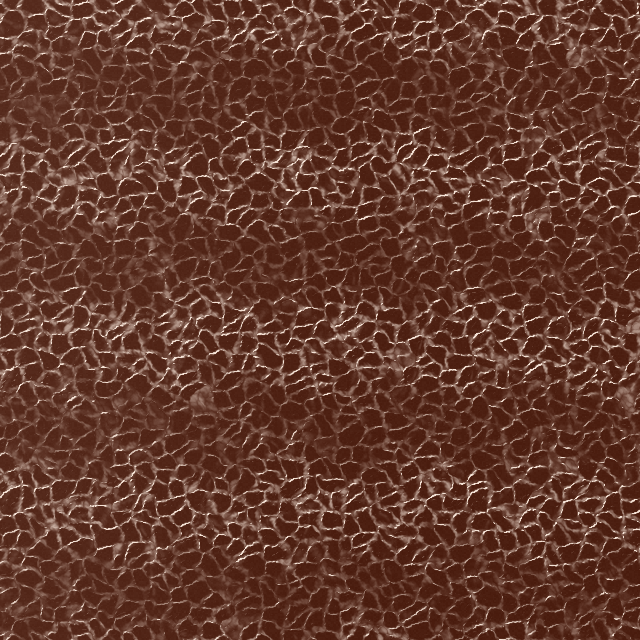
A WebGL 1 fragment shader for this texture:

```glsl
precision highp float;
// Glossy red-brown leather: pebbled grain with broken glints along its creases.
uniform vec2 u_resolution;

vec2 hash2(vec2 c) {
  return fract(sin(vec2(dot(c, vec2(127.1, 311.7)), dot(c, vec2(269.5, 183.3)))) * 43758.5453);
}

// Cellular noise: distances to the nearest and second nearest points
vec2 cells(vec2 p) {
  vec2 id = floor(p), f = fract(p), near = vec2(8.0);
  for (int y = -1; y <= 1; y++) {
    for (int x = -1; x <= 1; x++) {
      vec2 g = vec2(float(x), float(y));
      float d = length(g + hash2(id + g) - f);
      near = d < near.x ? vec2(d, near.x) : vec2(near.x, min(near.y, d));
    }
  }
  return near;
}

// Layered sines, turned and doubled at each octave
vec2 wobble(vec2 p) {
  vec2 sum = vec2(0.0);
  float amp = 1.0;
  for (int i = 0; i < 5; i++) {
    sum += amp * sin(p.yx + 0.8 * sum + vec2(0.0, 1.9));
    p = mat2(1.6, 1.2, -1.2, 1.6) * p + 1.3;
    amp *= 0.55;
  }
  return sum;
}

float crease(vec2 p, float width) {
  vec2 d = cells(p);
  return 1.0 - smoothstep(0.0, width, d.y - d.x);
}

// x: surface height, y: closeness to a crease, z: fine grit
vec3 relief(vec2 p) {
  vec2 q = p + 0.0045 * wobble(p * 70.0);
  float fold = crease(q * vec2(34.0, 40.0), 0.3);
  float grit = 1.0 - smoothstep(0.05, 0.8, cells(q * 98.0 + 7.0).x);
  return vec3(0.55 * grit - 0.65 * fold, fold, grit);
}

void main() {
  vec2 p = gl_FragCoord.xy / min(u_resolution.x, u_resolution.y);

  // Slope toward the light picks out the upward-facing rims
  vec3 skin = relief(p);
  float slope = relief(p + 0.002 * vec2(0.5, -0.85)).x - skin.x;
  float glint = smoothstep(0.17, 0.62, slope);

  // Uneven wear, and a few long creases that carry brighter glints
  float wear = smoothstep(-1.0, 1.0, wobble(p * 24.0 + 3.0).x);
  vec2 bent = p + 0.018 * wobble(p * 19.0);
  float longFold = crease(bent * vec2(9.0, 5.5) + 2.0, 0.09);

  float haze = skin.y * (0.12 + 0.42 * skin.z) * (0.45 + 0.65 * wear);
  float veil = 0.05 * (1.0 - smoothstep(0.0, 0.6, p.x)) + 0.02 * p.y;
  float strength = 0.4 + 0.6 * wear + 0.5 * longFold + 0.2 * smoothstep(0.5, 1.0, p.x);
  float grain = 0.03 * (hash2(floor(p * 400.0)).x - 0.5);
  float shine = 0.02 + veil + grain + haze + 0.12 * longFold * skin.z + 0.85 * glint * strength;

  vec3 leather = vec3(0.28, 0.10, 0.045);
  vec3 gloss = vec3(0.96, 0.89, 0.84);
  gl_FragColor = vec4(mix(leather, gloss, clamp(shine, 0.0, 1.0)), 1.0);
}
```
